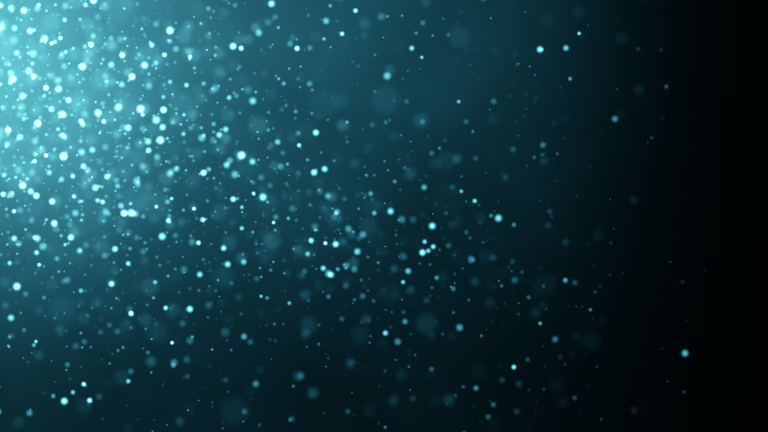
Give the GLSL for this background, as a Shadertoy shader.

```glsl
// Teal underwater glow from the upper left, with drifting specks and soft bokeh discs.

float hash(vec2 p, float seed) {
    vec3 q = fract(vec3(p.xyx) * 0.1031 + seed * 0.137);
    q += dot(q, q.yzx + 33.33);
    return fract((q.x + q.y) * q.z);
}

float valueNoise(vec2 p) {
    vec2 cell = floor(p);
    vec2 f = fract(p);
    f = f * f * (3.0 - 2.0 * f);
    float low = mix(hash(cell, 1.0), hash(cell + vec2(1, 0), 1.0), f.x);
    float high = mix(hash(cell + vec2(0, 1), 1.0), hash(cell + vec2(1, 1), 1.0), f.x);
    return mix(low, high, f.y);
}

float fbm(vec2 p) {
    float sum = 0.0;
    float amplitude = 0.5;
    for (int i = 0; i < 4; i++) {
        sum += amplitude * valueNoise(p);
        p = mat2(1.6, 1.2, -1.2, 1.6) * p + 7.3;
        amplitude *= 0.5;
    }
    return sum;
}

float bump(vec2 p, vec2 center, vec2 size) {
    vec2 d = (p - center) / size;
    return exp(-dot(d, d));
}

// Broad light: fades to the right and toward the floor, plus a hot left side
float waterLight(vec2 p) {
    float across = exp(-pow(p.x / 1.3, 2.6)) * (1.0 - smoothstep(1.2, 1.85, p.x));
    float depth = mix(0.29, 1.0, smoothstep(0.0, 0.95, p.y));
    float source = bump(p, vec2(0.0, 0.82), vec2(0.34, 0.52));
    float haze = mix(0.8, 1.2, fbm(p * 4.0 + 2.0));
    return (0.40 * across * depth + 0.33 * source) * haze + 0.008;
}

// Chance of a particle: thick on the left, thinning along a falling diagonal
float crowding(vec2 p) {
    float left = bump(p, vec2(0.05, 0.72), vec2(0.50, 0.42));
    float tail = bump(p, vec2(0.75, 0.50 - 0.35 * (p.x - 0.75)), vec2(0.42, 0.17));
    float stray = 0.11 * (1.0 - smoothstep(1.25, 1.7, p.x));
    return 0.85 * left + 0.42 * tail + stray;
}

// One jittered particle per cell; softness 1 is a blur, 0 is a flat disc
float particles(vec2 p, float cellSize, float radius, float softness, float seed) {
    vec2 home = floor(p / cellSize);
    float pixel = 1.0 / iResolution.y;
    float sum = 0.0;
    for (int y = -1; y <= 1; y++) {
        for (int x = -1; x <= 1; x++) {
            vec2 id = home + vec2(x, y);
            vec2 jitter = vec2(hash(id, seed), hash(id, seed + 3.0));
            vec2 center = (id + jitter) * cellSize;
            float size = radius * mix(0.6, 1.3, hash(id, seed + 5.0));
            float edge = max(size * softness, pixel);
            float disc = 1.0 - smoothstep(size - edge, size + 0.5 * edge, length(p - center));
            float shine = hash(id, seed + 7.0);
            float present = step(hash(id, seed + 11.0), crowding(center));
            sum += present * disc * mix(0.15, 1.0, shine * shine);
        }
    }
    return sum;
}

// Dark blue through teal to pale cyan
vec3 tealRamp(float light) {
    return vec3(0.57 * pow(light, 1.5), light, light * (1.28 - 0.28 * light));
}

void mainImage(out vec4 fragColor, in vec2 fragCoord) {
    vec2 p = fragCoord / iResolution.y;
    float light = waterLight(p);

    // Sharp specks
    float specks = 0.50 * particles(p, 0.021, 0.0036, 1.0, 13.0);
    specks += 1.25 * particles(p, 0.043, 0.0076, 0.8, 29.0);
    specks += 1.10 * particles(p, 0.052, 0.0072, 0.8, 47.0);

    // Blurred particles and large faint discs
    float bokeh = 0.20 * particles(p, 0.040, 0.0120, 0.9, 61.0);
    bokeh += 0.11 * particles(p, 0.070, 0.0210, 0.6, 83.0);
    bokeh += 0.07 * particles(p, 0.110, 0.0350, 0.5, 97.0);

    // Particles dim with distance from the source
    float reach = mix(1.0, 0.6, smoothstep(0.5, 1.6, p.x));
    light += (specks + bokeh) * reach;

    // Capped so that overlapping particles stay within the ramp
    fragColor = vec4(clamp(tealRamp(min(light, 1.35)), 0.0, 1.0), 1.0);
}
```
